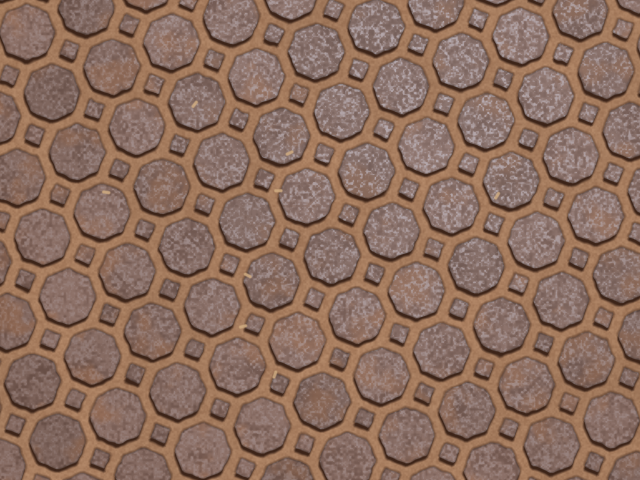
A Shadertoy shader for this texture:

```glsl
// Rusty cast-iron plate: tilted rows of raised octagons with small squares between them.

// Layout, in canvas heights
const float PITCH = 0.1351;              // distance between octagon centres
const float TILT = 0.3974;               // row angle in radians
const vec2 ORIGIN = vec2(0.816, 0.519);  // one octagon centre
// Sizes, in pitches
const float OCTAGON = 0.405;             // centre to side
const float SQUARE = 0.122;
const float WOBBLE = 0.022;              // worn, uneven outlines
const vec2 SHADOW_SHIFT = vec2(-0.012, -0.052);
// Light and wear
const vec2 SHEEN_CENTRE = vec2(0.92, 0.80);
const float SHEEN_FALLOFF = 2.2;
const float GRAIN_SCALE = 170.0;
const float CHIP_CELLS = 11.0;
const float CHIP_CHANCE = 0.07;
// Colours
const vec3 IRON = vec3(0.505, 0.400, 0.365);
const vec3 IRON_DARK = vec3(0.400, 0.300, 0.265);
const vec3 SILVER = vec3(0.700, 0.650, 0.665);
const vec3 RUST = vec3(0.560, 0.390, 0.290);
const vec3 EARTH = vec3(0.655, 0.490, 0.370);
const vec3 EARTH_DARK = vec3(0.560, 0.395, 0.285);
const vec3 EARTH_LIGHT = vec3(0.735, 0.575, 0.450);
const vec3 SHADOW = vec3(0.200, 0.110, 0.070);
const vec3 CHIP = vec3(0.820, 0.680, 0.510);

float hash(vec2 p) {
    vec3 q = fract(vec3(p.xyx) * 0.1031);
    q += dot(q, q.yzx + 33.33);
    return fract((q.x + q.y) * q.z);
}

float noise(vec2 p) {
    vec2 i = floor(p), f = fract(p);
    f = f * f * (3.0 - 2.0 * f);
    return mix(mix(hash(i), hash(i + vec2(1, 0)), f.x),
               mix(hash(i + vec2(0, 1)), hash(i + vec2(1, 1)), f.x), f.y);
}

float fbm(vec2 p) {
    float sum = 0.0, amp = 0.5;
    for (int i = 0; i < 4; i++) {
        sum += amp * noise(p);
        p = mat2(1.6, 1.2, -1.2, 1.6) * p + 17.3;
        amp *= 0.5;
    }
    return sum / 0.9375;
}

// Turns a canvas direction into the tilted lattice frame
vec2 untilt(vec2 v) {
    float c = cos(TILT), s = sin(TILT);
    return mat2(c, -s, s, c) * v;
}

// Distances to the nearest octagon (x) and square (y), corners slightly rounded
vec2 studDistances(vec2 q) {
    vec2 l = abs(fract(q + 0.5) - 0.5);
    vec2 r = 0.5 - l;
    float oct = max(max(l.x, l.y), (l.x + l.y) * 0.7071) - OCTAGON;
    float sq = (r.x + r.y) * 0.7071 - SQUARE;
    return vec2(max(oct, length(l) - OCTAGON * 1.06), max(sq, length(r) - SQUARE * 1.30));
}

// Small pale flakes, one possible per cell
float chips(vec2 uv, float pixel) {
    vec2 g = uv * CHIP_CELLS, id = floor(g);
    float angle = 6.2832 * hash(id + 3.7);
    vec2 axis = vec2(cos(angle), sin(angle));
    vec2 p = fract(g) - 0.3 - 0.4 * vec2(hash(id + 11.0), hash(id + 23.0));
    p -= axis * clamp(dot(p, axis), -0.06, 0.06);
    float edge = pixel * CHIP_CELLS;
    return step(hash(id + 41.0), CHIP_CHANCE) * (1.0 - smoothstep(-edge, edge, length(p) - 0.035));
}

void mainImage(out vec4 fragColor, in vec2 fragCoord) {
    vec2 uv = fragCoord / iResolution.y;
    float pixel = 1.0 / iResolution.y;
    float aa = 0.8 * pixel / PITCH;

    // Worn lattice and the stud under this point
    vec2 warp = vec2(noise(uv * 75.0), noise(uv * 75.0 + 50.0)) - 0.5;
    vec2 q = untilt(uv - ORIGIN) / PITCH + WOBBLE * warp;
    vec2 d = studDistances(q);
    float dist = min(d.x, d.y);
    vec2 id = d.x < d.y ? floor(q + 0.5) : floor(q) + 71.5;

    // Surface noise and broad reflected light
    float grain = noise(uv * GRAIN_SCALE);
    float fine = noise(uv * GRAIN_SCALE * 1.7 + 9.0);
    float patches = fbm(uv * 22.0);
    vec2 fromSheen = uv - SHEEN_CENTRE;
    float sheen = exp(-SHEEN_FALLOFF * dot(fromSheen, fromSheen));

    // Packed earth in the channels
    vec3 ground = mix(EARTH_DARK, EARTH_LIGHT, 0.45 * grain + 0.35 * fine + 0.2 * patches);
    ground = mix(ground, EARTH, 0.35) * (0.94 + 0.12 * fbm(uv * 6.0 + 4.0));

    // Shadow thrown by each stud and dark contact line around it
    vec2 thrown = studDistances(q - untilt(SHADOW_SHIFT));
    float shade = 0.92 * (1.0 - smoothstep(-0.025, 0.03, min(thrown.x, thrown.y)));
    float contact = 0.40 * (1.0 - smoothstep(0.0, 0.045, dist));
    ground = mix(ground, SHADOW, max(shade, contact));

    // Pitted iron with rust blooms, glints and dulled rims
    vec3 iron = mix(IRON_DARK, IRON, smoothstep(0.15, 0.60, 0.5 * grain + 0.5 * patches));
    iron = mix(iron, RUST, 0.65 * smoothstep(0.52, 0.75, fbm(uv * 15.0 + id * 3.1)));
    iron *= 0.95 + 0.13 * hash(id + 100.0);
    float glint = smoothstep(0.40, 0.90, 0.55 * grain + 0.45 * fine);
    iron = mix(iron, SILVER, sheen * (0.26 + 0.62 * glint) + 0.18 * glint);
    iron *= 1.0 - 0.22 * smoothstep(-0.035, 0.0, dist);

    vec3 color = mix(iron, ground, smoothstep(-aa, aa, dist));
    fragColor = vec4(mix(color, CHIP, 0.85 * chips(uv, pixel)), 1.0);
}
```
